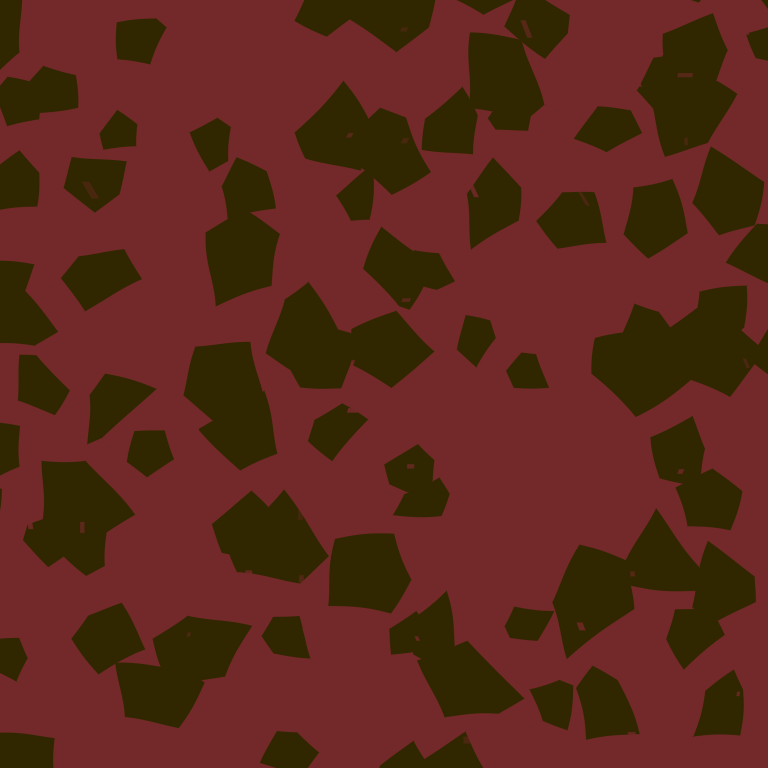
A three.js fragment shader for this pattern:

```glsl
// Dark olive angular grains, scattered and merging in clumps on a brick red ground.
varying vec2 vUv;

float hash(vec2 p) {
  return fract(sin(dot(p, vec2(127.1, 311.7))) * 43758.5453);
}

vec2 hash2(vec2 p) {
  return vec2(hash(p), hash(p + 37.43));
}

// Irregular convex polygon: five half planes with jittered angle and offset
float grain(vec2 p, vec2 id) {
  float size = mix(0.22, 0.53, hash(id + 5.71));
  float d = -10.0;
  for (int k = 0; k < 5; k++) {
    float side = float(k);
    vec2 h = hash2(id + 17.31 * (side + 1.0));
    float angle = 6.28319 * (side + 0.7 * h.x + hash(id + 3.17)) / 5.0;
    d = max(d, dot(p, vec2(cos(angle), sin(angle))) - size * mix(0.65, 1.15, h.y));
  }
  return d;
}

// Union of the grains around a point, as a distance in canvas units
float grains(vec2 uv) {
  vec2 p = uv * 9.0;
  vec2 cell = floor(p);
  float d = 10.0;
  for (int y = -2; y <= 2; y++) {
    for (int x = -2; x <= 2; x++) {
      vec2 id = cell + vec2(float(x), float(y));
      if (hash(id + 71.9) < 0.85) {
        d = min(d, grain(p - id - hash2(id + 11.3), id));
      }
    }
  }
  return d / 9.0;
}

// Rare small skewed chips: x is coverage, y is tint
vec2 chips(vec2 uv, float soft) {
  vec2 p = uv * 14.0;
  vec2 id = floor(p);
  vec2 h = hash2(id + 53.7);
  vec2 q = (p - id - mix(vec2(0.35), vec2(0.65), h)) / 14.0;
  vec2 halfSize = mix(vec2(0.002), vec2(0.011, 0.016), hash2(id + 91.1) * h.yx);
  q.x += q.y * (h.x - 0.5) * 1.2;
  vec2 edge = abs(q) - halfSize;
  float cover = 1.0 - smoothstep(-soft, soft, max(edge.x, edge.y));
  return vec2(cover * step(hash(id + 23.9), 0.3), mix(0.05, 0.8, hash(id + 67.3)));
}

void main() {
  vec3 brick = vec3(0.45, 0.16, 0.16);
  vec3 olive = vec3(0.19, 0.15, 0.0);
  float soft = 0.0009;

  // Slightly bowed sides
  vec2 uv = vUv + 0.003 * sin(vUv.yx * vec2(47.0, 41.0) + vec2(1.3, 4.1));
  float cover = 1.0 - smoothstep(-soft, soft, grains(uv));

  // Chips lighten the grains to in-between tones
  vec2 chip = chips(vUv, soft);
  cover *= mix(1.0, chip.y, chip.x);

  gl_FragColor = vec4(mix(brick, olive, cover), 1.0);
}
```
